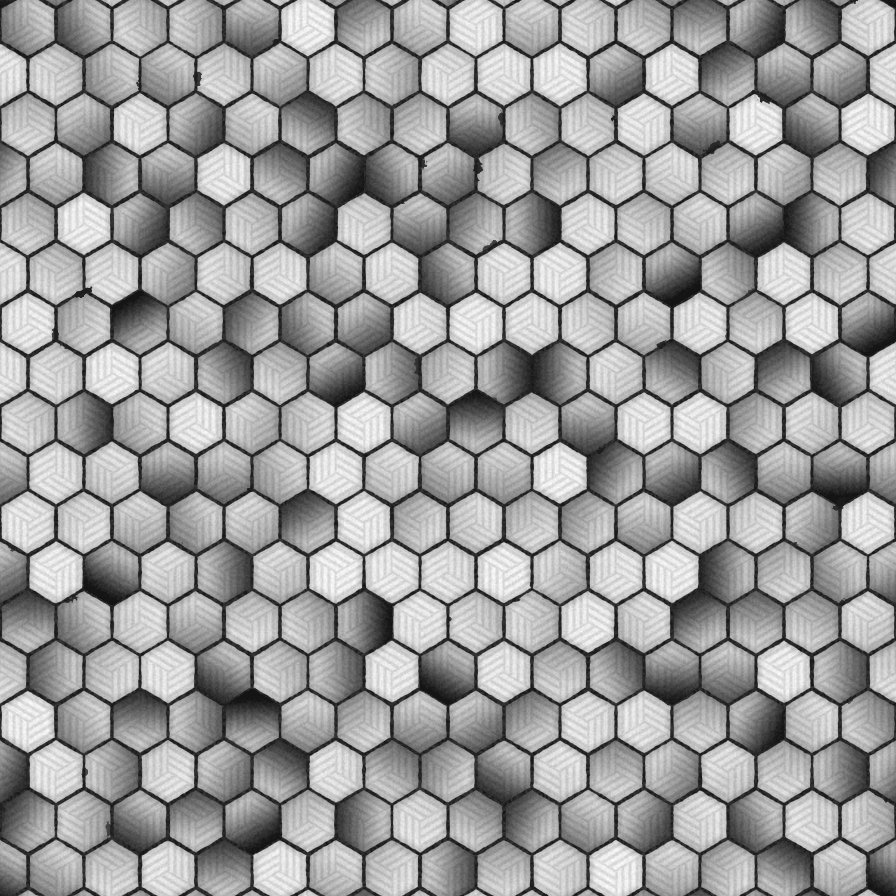
A WebGL 1 fragment shader for this pattern:

```glsl
precision highp float;
// Worn grey hexagon tiles with striped three-part inlay, random shading and chipped dark joints.

#define COLUMNS 16.0
#define ROWS 18.0
#define JOINT_HALF_WIDTH 0.029
#define JOINT_TONE 0.15
#define EDGE_WOBBLE 0.022
#define STRIPES_PER_UNIT 8.0
#define STRIPE_DEPTH 0.10
#define LIGHT_TONE 0.95
#define SHADE_DEPTH 0.78
#define CHIP_CHANCE 0.14
#define GRAIN 0.07

uniform vec2 u_resolution;

const float ROW_STEP = 0.8660254;
const float TAU = 6.2831853;

float hash(vec2 p) {
  vec3 q = fract(vec3(p.xyx) * 0.1031);
  q += dot(q, q.yzx + 33.33);
  return fract((q.x + q.y) * q.z);
}

float noise(vec2 p) {
  vec2 i = floor(p), f = fract(p);
  f = f * f * (3.0 - 2.0 * f);
  return mix(mix(hash(i), hash(i + vec2(1.0, 0.0)), f.x),
             mix(hash(i + vec2(0.0, 1.0)), hash(i + 1.0), f.x), f.y);
}

float roughness(vec2 p) {
  return 0.6 * noise(p * 11.0) + 0.4 * noise(p * 27.0 + 7.0) - 0.5;
}

vec2 tileCentre(vec2 id) {
  return vec2(id.x + 0.5 * mod(id.y, 2.0), (id.y + 0.5) * ROW_STEP);
}

// Column and row of the nearest pointy-topped hexagon
vec2 nearestTile(vec2 p) {
  vec2 best = vec2(0.0);
  float bestDist = 9.0;
  float row = floor(p.y / ROW_STEP);
  for (int j = -1; j <= 1; j++) {
    float y = row + float(j);
    vec2 id = vec2(floor(p.x - 0.5 * mod(y, 2.0) + 0.5), y);
    float d = length(p - tileCentre(id));
    if (d < bestDist) { bestDist = d; best = id; }
  }
  return best;
}

float hexInset(vec2 q) {
  q = abs(q);
  return 0.5 - max(q.x, dot(q, vec2(0.5, ROW_STEP)));
}

// Stripes run parallel to one spoke in each third of the tile
float inlay(vec2 q, float pixel) {
  float third = TAU / 3.0;
  float angle = mod(atan(q.x, q.y + 1e-5), third);
  float r = length(q);
  float across = r * sin(angle);
  float blur = max(pixel * STRIPES_PER_UNIT, 0.06);
  float band = abs(fract(across * STRIPES_PER_UNIT) - 0.5);
  float stripe = smoothstep(-blur, blur, band - 0.28);
  float seamDist = r * sin(min(angle, third - angle));
  float seam = 1.0 - smoothstep(0.0, max(0.018, 1.5 * pixel), seamDist);
  return max(stripe, 0.9 * seam);
}

// Ragged dark chips sitting on the joints
float chips(vec2 p, float rough) {
  float cover = 0.0;
  float row = floor(p.y / ROW_STEP);
  for (int j = -1; j <= 1; j++) {
    for (int i = -1; i <= 1; i++) {
      float y = row + float(j);
      vec2 id = vec2(floor(p.x - 0.5 * mod(y, 2.0) + 0.5) + float(i), y);
      float present = step(hash(id + 71.3), CHIP_CHANCE);
      float a = floor(hash(id + 19.7) * 6.0) * TAU / 6.0;
      vec2 normal = vec2(cos(a), sin(a)), along = vec2(-normal.y, normal.x);
      vec2 d = p - tileCentre(id) - normal * 0.47 - along * (hash(id + 5.1) - 0.5) * 0.55;
      float size = mix(0.025, 0.11, pow(hash(id + 43.9), 2.0));
      float dist = length(vec2(dot(d, normal) * 1.5, dot(d, along) * 0.75)) - size + rough * 0.17;
      float strength = mix(0.55, 1.0, hash(id + 61.1));
      cover = max(cover, present * strength * (1.0 - smoothstep(-0.012, 0.018, dist)));
    }
  }
  return cover;
}

void main() {
  vec2 p = gl_FragCoord.xy / u_resolution * vec2(COLUMNS, ROWS * ROW_STEP);
  float pixel = COLUMNS / u_resolution.x;
  vec2 id = nearestTile(p);
  vec2 q = p - tileCentre(id);
  vec2 key = mod(id, vec2(COLUMNS, ROWS));
  float rough = roughness(p);

  // Directional shade, deeper on darker tiles
  float darkness = hash(key + 3.7);
  float a = floor(hash(key + 27.1) * 12.0) * TAU / 12.0;
  float ramp = smoothstep(-0.5, 0.58, dot(q, vec2(cos(a), sin(a))));
  float tone = LIGHT_TONE - 0.17 * darkness - SHADE_DEPTH * pow(darkness, 1.6) * ramp;

  // Inlay, mirrored at random
  vec2 mirror = sign(vec2(hash(key + 11.9), hash(key + 53.3)) - 0.5);
  tone *= 1.0 - STRIPE_DEPTH * inlay(q * mirror, pixel);

  // Soft rim, grain and uneven joint
  float inset = hexInset(q) + rough * EDGE_WOBBLE;
  tone *= 1.0 - 0.16 * (1.0 - smoothstep(0.02, 0.17, inset));
  tone += GRAIN * (noise(p * 38.0) - 0.5);
  float halfWidth = JOINT_HALF_WIDTH + 0.014 * (noise(p * 1.7 + 4.0) - 0.5);
  float joint = 1.0 - smoothstep(-0.012, max(0.014, pixel * 0.5), inset - halfWidth);
  float jointTone = JOINT_TONE + 0.14 * (noise(p * 30.0) - 0.5);
  tone = mix(max(tone, 0.08), min(jointTone, max(tone, 0.08)), joint);
  tone = mix(tone, 0.11, chips(p, rough));

  gl_FragColor = vec4(vec3(clamp(tone, 0.0, 1.0)), 1.0);
}
```
